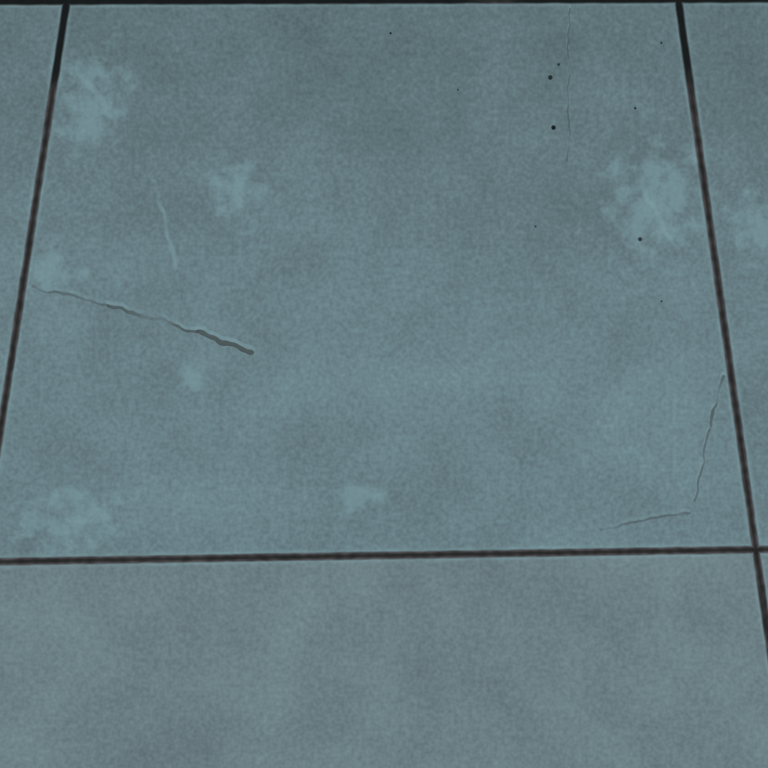
A Shadertoy shader for this texture:

```glsl
// Blue-grey stone floor tiles in perspective, with dark joints, veins, chips and pits.

const vec3 STONE_DARK  = vec3(0.31, 0.375, 0.39);
const vec3 STONE_LIGHT = vec3(0.475, 0.59, 0.625);
const vec3 STONE_PALE  = vec3(0.50, 0.63, 0.66);
const vec3 STONE_WARM  = vec3(0.42, 0.475, 0.485);
const vec3 CRACK       = vec3(0.25, 0.28, 0.28);
const vec3 GROUT       = vec3(0.245, 0.235, 0.24);
const vec3 GROUT_DEEP  = vec3(0.075, 0.09, 0.09);

vec2 hash2(vec2 p) {
    vec3 q = fract(vec3(p.xyx) * vec3(0.1031, 0.1030, 0.0973));
    q += dot(q, q.yzx + 33.33);
    return fract((q.xx + q.yz) * q.zy);
}

// Gradient noise, roughly -0.7 to 0.7
float noise(vec2 p) {
    vec2 i = floor(p), f = fract(p);
    vec2 s = f * f * f * (f * (f * 6.0 - 15.0) + 10.0);
    vec4 corner;
    for (int k = 0; k < 4; k++) {
        vec2 o = vec2(k & 1, k >> 1);
        float angle = 6.2832 * hash2(i + o + 57.0).x;
        corner[k] = dot(vec2(cos(angle), sin(angle)), f - o);
    }
    return mix(mix(corner.x, corner.y, s.x), mix(corner.z, corner.w, s.x), s.y);
}

float fbm(vec2 p, int octaves) {
    float sum = 0.0, amp = 0.6;
    for (int k = 0; k < octaves; k++) {
        sum += amp * noise(p);
        p = mat2(1.6, 1.2, -1.2, 1.6) * p + 7.3;
        amp *= 0.55;
    }
    return sum;
}

// Wavering line from a to b that fades in places
float vein(vec2 p, vec2 a, vec2 b, float halfWidth, float px) {
    p += 0.010 * vec2(fbm(p * 26.0, 3), fbm(p * 26.0 + 31.0, 3));
    vec2 ab = b - a;
    float t = clamp(dot(p - a, ab) / dot(ab, ab), 0.0, 1.0);
    float d = length(p - a - ab * t);
    float broken = mix(0.3, 1.0, smoothstep(-0.35, 0.2, noise(p * 30.0 + a * 90.0)));
    return broken * (1.0 - smoothstep(halfWidth - px, halfWidth + px, d));
}

// Dark crack with a pale lip above it
vec3 crack(vec3 col, vec2 p, vec2 a, vec2 b, float halfWidth, float strength, float px) {
    float lip = vein(p - vec2(0.0, 0.004), a, b, halfWidth * 1.4, px);
    col = mix(col, STONE_PALE, 0.6 * strength * lip);
    return mix(col, CRACK, strength * vein(p, a, b, halfWidth, px));
}

// Soft cloudy patch broken into ragged flecks
float patchMask(vec2 p, vec2 centre, vec2 size) {
    float d = length((p - centre) / size) + 2.2 * fbm(p * 38.0, 4);
    return 1.0 - smoothstep(0.0, 1.4, d);
}

float band(float d, float halfWidth, float px) {
    return 1.0 - smoothstep(halfWidth - px, halfWidth + px, d);
}

void mainImage(out vec4 fragColor, in vec2 fragCoord) {
    vec2 p = fragCoord / iResolution.xy;
    float px = 0.9 / min(iResolution.x, iResolution.y);

    // Floor coordinates: columns widen toward the viewer, rows follow 1 / width
    float drop = 1.0 - p.y + (p.x - 0.5) * (0.003 + 0.018 * (1.0 - p.y));
    float span = 0.796 + 0.296 * drop;
    vec2 tile = vec2((p.x - 0.087 + 0.156 * drop) / span, (1.0 / span - 0.990) / 0.2662);
    vec2 gap = abs(tile - round(tile)) * vec2(span, 0.90 * span * span);
    vec2 id = floor(tile);

    // Stone: broad clouds, mottling, fine grain and a darker far end
    float tone = 0.62 - 0.25 * smoothstep(0.5, 1.0, p.y);
    tone += 0.24 * fbm(p * 3.2 + id * 5.0, 3) + 0.24 * fbm(p * 13.0, 4);
    tone += 0.19 * noise(p * 120.0) + 0.20 * noise(p * 210.0 + 9.0);
    tone += 0.06 * (hash2(id + 11.0).x - 0.5);
    vec3 col = mix(STONE_DARK, STONE_LIGHT, tone);
    float nearRow = 1.0 - step(0.0, tile.y);
    col = mix(col, STONE_WARM * (0.78 + 0.35 * tone), 0.08 + 0.4 * nearRow);

    // Pale mineral patches
    float pale = patchMask(p, vec2(0.31, 0.755), vec2(0.035, 0.035));
    pale += patchMask(p, vec2(0.12, 0.87), vec2(0.04, 0.06));
    pale += patchMask(p, vec2(0.46, 0.352), vec2(0.035, 0.018));
    pale += patchMask(p, vec2(0.09, 0.32), vec2(0.07, 0.035));
    pale += patchMask(p, vec2(0.255, 0.51), vec2(0.025, 0.02));
    pale += patchMask(p, vec2(0.06, 0.65), vec2(0.04, 0.03));
    pale += patchMask(p, vec2(0.85, 0.74), vec2(0.06, 0.07));
    pale += patchMask(p, vec2(0.99, 0.70), vec2(0.03, 0.05));
    col = mix(col, STONE_PALE, 0.5 * min(pale, 1.0));

    // Pale veins, then cracks
    float veins = vein(p, vec2(0.20, 0.765), vec2(0.23, 0.65), 0.0025, 2.0 * px);
    veins += vein(p, vec2(0.84, 0.75), vec2(0.91, 0.62), 0.003, 2.0 * px);
    veins += vein(p, vec2(0.09, 0.93), vec2(0.15, 0.84), 0.003, 2.0 * px);
    col = mix(col, STONE_PALE, 0.45 * min(veins, 1.0));
    col = crack(col, p, vec2(0.04, 0.627), vec2(0.14, 0.602), 0.0015, 0.5, px);
    col = crack(col, p, vec2(0.14, 0.602), vec2(0.26, 0.567), 0.0020, 0.6, px);
    col = crack(col, p, vec2(0.26, 0.567), vec2(0.325, 0.543), 0.0030, 0.75, px);
    col = crack(col, p, vec2(0.943, 0.51), vec2(0.922, 0.44), 0.0018, 0.65, px);
    col = crack(col, p, vec2(0.922, 0.44), vec2(0.907, 0.35), 0.0015, 0.5, px);
    col = crack(col, p, vec2(0.78, 0.31), vec2(0.90, 0.335), 0.0014, 0.4, px);
    col = crack(col, p, vec2(0.742, 0.99), vec2(0.74, 0.79), 0.0013, 0.5, px);

    // Pits, denser toward the far right
    for (int k = 0; k < 10; k++) {
        vec2 h = hash2(vec2(k, 3.0)), g = hash2(vec2(k, 8.0));
        vec2 centre = vec2(0.87 - 0.42 * h.x * h.x, 0.96 - 0.40 * h.y * h.y);
        float pit = band(length(p - centre), mix(0.0012, 0.0036, g.x * g.x), px);
        col = mix(col, GROUT_DEEP, pit * mix(0.5, 0.95, g.y));
    }

    // Worn pale rims and soft-edged joints, deepest at the far end
    float d = min(gap.x, gap.y);
    float rim = band(d, 0.0085, 0.003) * (0.6 + 0.8 * noise(p * 24.0));
    col = mix(col, STONE_PALE, 0.5 * clamp(rim, 0.0, 1.0));
    float wobble = 0.0008 * noise(p * 45.0);
    float depth = smoothstep(0.1, 0.6, noise(p * 7.0 + 2.0) + 0.8 * smoothstep(0.8, 1.0, p.y));
    vec3 grout = GROUT * (1.0 + 0.4 * noise(p * 90.0));
    grout = mix(grout, GROUT_DEEP, max(0.85 * depth, 0.45 * band(d, 0.0018, px)));
    col = mix(col, grout, band(d + wobble, 0.0046, 0.0022));

    fragColor = vec4(col, 1.0);
}
```
